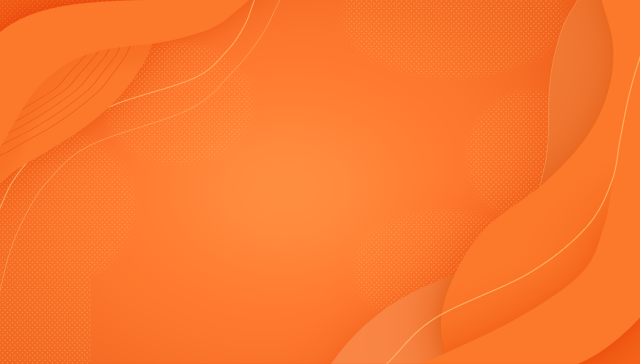
A Shadertoy shader for this background:

```glsl
// Warm orange backdrop: a radial glow framed by wavy ribbons in two corners,
// with dot screens, soft shadows and hairlines. Each wave is a smooth spline
// of nine evenly spaced heights, turned into an approximate signed distance.

// Distance from (along, across) to a wave; positive where across lies beyond it.
float wave(float along, float across, float lo, float hi, float k[9]) {
    float t = (along - lo) / (hi - lo) * 8.0;
    float c = clamp(t, 0.0, 7.999);
    int i = int(c);
    float f = c - float(i), a = k[i], b = k[i + 1];
    float m = i > 0 ? 0.5 * (b - k[max(i - 1, 0)]) : b - a;
    float n = i < 7 ? 0.5 * (k[min(i + 2, 8)] - a) : b - a;
    float q = 3.0 * (b - a) - 2.0 * m - n;
    float r = 2.0 * (a - b) + m + n;
    float slope = m + f * (2.0 * q + 3.0 * r * f);
    float value = a + f * (m + f * (q + f * r)) + slope * (t - c);
    float grad = slope * 8.0 / (hi - lo);
    return (across - value) / sqrt(1.0 + grad * grad);
}

// Antialiased coverage of the negative side of a distance.
float fill(float d) {
    return clamp(0.5 - d * iResolution.y, 0.0, 1.0);
}

float hairline(float d, float halfWidth) {
    return fill(abs(d) - halfWidth);
}

// Shadow that fades away from an edge.
float shade(float d, float reach) {
    return exp(-max(d, 0.0) / reach);
}

float blob(vec2 p, vec2 center, vec2 radius) {
    return 1.0 - smoothstep(0.88, 1.04, length((p - center) / radius));
}

// Staggered grid of small dots.
float dots(vec2 p) {
    vec2 g = p / vec2(0.0137, 0.0069);
    g.x += 0.5 * mod(floor(g.y), 2.0);
    vec2 cell = (fract(g) - 0.5) * vec2(0.0137, 0.0069);
    return fill(length(cell) - 0.0016);
}

void mainImage(out vec4 fragColor, in vec2 fragCoord) {
    vec2 p = fragCoord / iResolution.y;
    float x = p.x, y = p.y;
    vec3 ribbon = vec3(0.99, 0.475, 0.17);
    vec3 ember = vec3(0.93, 0.34, 0.08);
    vec3 cream = vec3(1.0, 0.73, 0.43);

    // Wave edges
    float upper = wave(x, y, 0.0, 0.685, float[9](0.594, 0.737, 0.817, 0.856, 0.872, 0.881, 0.900, 0.932, 1.0));
    float leaf = wave(y, x, 0.484, 0.886, float[9](-0.014, 0.046, 0.130, 0.210, 0.276, 0.329, 0.368, 0.400, 0.422));
    float body = wave(y, x, 0.0, 1.0, float[9](1.226, 1.212, 1.251, 1.336, 1.498, 1.612, 1.671, 1.684, 1.653));
    float outer = wave(y, x, 0.0, 1.0, float[9](1.160, 1.420, 1.598, 1.658, 1.685, 1.715, 1.742, 1.769, 1.792));
    float veilTop = wave(y, x, 0.5, 1.0, float[9](1.486, 1.500, 1.506, 1.507, 1.509, 1.516, 1.530, 1.551, 1.587));
    float veilLow = wave(x, y, 0.902, 1.267, float[9](-0.009, 0.050, 0.098, 0.137, 0.169, 0.195, 0.217, 0.237, 0.256));

    // Radial glow
    float r = length((p - vec2(0.788, 0.479)) / vec2(0.85, 0.62));
    vec3 col = mix(vec3(1.0, 0.555, 0.25), vec3(1.0, 0.475, 0.185), smoothstep(0.0, 0.65, r));
    col = mix(col, vec3(0.94, 0.40, 0.125), smoothstep(0.5, 1.3, r));

    // Shadows cast on the backdrop
    col = mix(col, ember, 0.65 * shade(max(leaf, -upper - 0.4), 0.045));
    col = mix(col, ember, 0.5 * shade(-upper, 0.035));
    col = mix(col, ember, 0.55 * shade(-body, 0.06));
    col = mix(col, ember, 0.3 * shade(max(-veilTop, 0.45 - y), 0.06));
    col = mix(col, ember, 0.35 * shade(max(veilLow, x - 1.25), 0.05));

    // Dot screens
    float screen = blob(p, vec2(1.244, 0.954), vec2(0.32, 0.175));
    screen = max(screen, blob(p, vec2(1.46, 0.57), vec2(0.185, 0.19)));
    screen = max(screen, blob(p, vec2(1.22, 0.26), vec2(0.26, 0.17)));
    screen = max(screen, blob(p, vec2(0.49, 0.715), vec2(0.215, 0.175)));
    screen = max(screen, blob(p, vec2(0.13, 0.43), vec2(0.25, 0.23)));
    screen = max(screen, fill(max(x - 0.251, y - 0.265)));
    col = mix(col, vec3(1.0, 0.73, 0.38), 0.5 * screen * dots(p));

    // Hairlines behind the upper left leaf
    float nearLine = wave(y, x, 0.429, 1.0, float[9](0.0, 0.034, 0.091, 0.171, 0.320, 0.534, 0.621, 0.671, 0.699));
    float farLine = wave(y, x, 0.201, 1.0, float[9](0.0, 0.025, 0.066, 0.130, 0.247, 0.521, 0.637, 0.717, 0.769));
    col = mix(col, cream, 0.75 * hairline(nearLine, 0.0015));
    col = mix(col, cream, 0.6 * hairline(farLine, 0.0009));

    // Upper left leaf with nested dark contours
    vec3 leafCol = mix(vec3(0.97, 0.44, 0.14), ribbon, smoothstep(0.0, 0.1, -upper));
    for (int i = 0; i < 5; i++)
        leafCol = mix(leafCol, vec3(0.91, 0.32, 0.05), 0.75 * hairline(leaf + 0.055 + 0.025 * float(i), 0.0011));
    col = mix(col, leafCol, fill(leaf));

    // Upper left ribbon and the deep corner above it
    col = mix(col, ribbon, fill(-upper));
    float corner = y - 1.003 + 0.091 * exp(-8.8 * x);
    vec3 cornerCol = mix(vec3(0.95, 0.37, 0.09), vec3(0.92, 0.29, 0.05), shade(corner, 0.04));
    cornerCol = mix(cornerCol, cream, 0.25 * dots(p));
    col = mix(col, cornerCol, fill(-corner * 0.8));

    // Translucent veils, darker beside the right ribbon
    vec3 topCol = mix(vec3(0.945, 0.475, 0.205), vec3(0.91, 0.41, 0.13), shade(-body, 0.06));
    col = mix(col, topCol, fill(-veilTop));
    col = mix(col, cream, 0.4 * hairline(veilTop, 0.001));
    vec3 lowCol = mix(vec3(0.98, 0.525, 0.27), vec3(0.91, 0.41, 0.13), shade(-body, 0.055));
    col = mix(col, lowCol, fill(max(veilLow, x - 1.3)));

    // Right ribbon, shaded along its outer fold
    float fold = shade(-outer, 0.075) * (1.0 - smoothstep(0.3, 0.62, y));
    col = mix(col, mix(ribbon, vec3(0.95, 0.385, 0.09), 0.85 * fold), fill(-body));
    col = mix(col, ribbon, fill(-outer));
    float rightLine = wave(y, x, 0.0, 1.0, float[9](1.062, 1.194, 1.454, 1.610, 1.680, 1.705, 1.731, 1.769, 1.815));
    col = mix(col, cream, 0.8 * hairline(rightLine, 0.0016));

    // Deep lower right corner
    float u = max(x - 1.587, 0.0);
    float foot = (y - 0.42 * u - 1.9 * u * u) * 0.75;
    col = mix(col, mix(vec3(0.96, 0.39, 0.10), vec3(0.93, 0.32, 0.06), shade(-foot, 0.04)), fill(foot));

    fragColor = vec4(col, 1.0);
}
```
